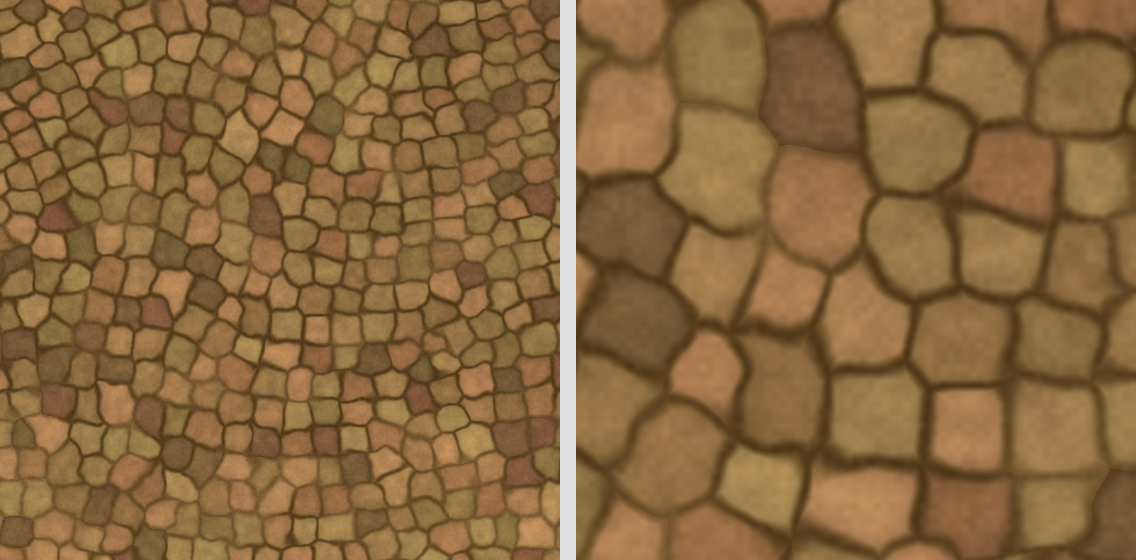
Left, the full canvas; right, a detail of the centre.
This texture is drawn by a Shadertoy shader. Its source:

```glsl
const float STONES = 18.5;          // stones across the canvas
const vec2  JITTER = vec2(0.55, 0.42);
const float STONE_TURN = 0.55;      // random rotation range, radians
const float SIZE_SPREAD = 0.32;
const float ARC_HEIGHT = 0.085;
const float ARC_FREQ = 6.9;
const float JOINT_WIDTH = 0.23;     // in stone units
const float DARK_SHARE = 0.13;
const float GRAIN = 0.045;
const vec3 TAN    = vec3(0.685, 0.530, 0.330);
const vec3 BROWN  = vec3(0.515, 0.385, 0.225);
const vec3 UMBER  = vec3(0.450, 0.325, 0.205);
const vec3 JOINT  = vec3(0.325, 0.230, 0.100);
const vec3 ROSY   = vec3(0.030, -0.014, 0.008);

float hash(vec2 p) {
    vec3 q = fract(vec3(p.xyx) * vec3(0.1031, 0.1030, 0.0973));
    q += dot(q, q.yzx + 33.33);
    return fract((q.x + q.y) * q.z);
}

vec2 hash2(vec2 p) {
    return vec2(hash(p + 17.3), hash(p + 71.9));
}

float noise(vec2 p) {
    vec2 i = floor(p), f = fract(p);
    f = f * f * (3.0 - 2.0 * f);
    return mix(mix(hash(i), hash(i + vec2(1, 0)), f.x),
               mix(hash(i + vec2(0, 1)), hash(i + vec2(1, 1)), f.x), f.y);
}

// Height of the curved courses; the trough drifts right towards the top
float courseHeight(vec2 p) {
    float trough = 0.48 + 0.3 * p.y;
    return -ARC_HEIGHT * mix(0.3, 1.0, p.y) * cos(ARC_FREQ * (p.x - trough));
}

mat2 rotation(float a) {
    return mat2(cos(a), -sin(a), sin(a), cos(a));
}

// Squarish cells: returns the joint distance, the stone id and local position
float paving(vec2 p, out vec2 stone, out vec2 local) {
    float step_ = 0.01;
    float slope = (courseHeight(p + vec2(step_, 0)) - courseHeight(p - vec2(step_, 0))) / (2.0 * step_);
    mat2 courseTurn = rotation(atan(slope));
    vec2 q = STONES * vec2(p.x, p.y - courseHeight(p)) + 40.0;
    float nearest = 9.0, second = 9.0;
    for (int j = -2; j <= 2; j++) {
        float row = floor(q.y) + float(j);
        float shift = hash(vec2(row, 5.0));
        for (int i = -2; i <= 2; i++) {
            vec2 id = vec2(floor(q.x + shift) + float(i), row);
            vec2 rnd = hash2(id);
            vec2 d = q - (id + 0.5 + JITTER * (rnd - 0.5) - vec2(shift, 0.0));
            d.y += slope * d.x;
            d = rotation(STONE_TURN * (hash(id + 3.7) - 0.5)) * (courseTurn * d);
            vec2 extent = 1.0 + SIZE_SPREAD * (hash2(id + 9.1) - 0.5);
            vec2 e = d * d / (extent * extent);
            float dist = pow(dot(e, e), 0.25);
            if (dist < nearest) {
                second = nearest;
                nearest = dist;
                stone = id;
                local = d;
            } else {
                second = min(second, dist);
            }
        }
    }
    return second - nearest;
}

vec3 stoneColor(vec2 id, vec2 local) {
    float tone = 0.2 + 0.75 * hash(id + 21.0);
    tone += 0.3 * dot(local, hash2(id + 33.0) - 0.5);
    vec3 color = mix(BROWN, TAN, tone);
    float dark = step(hash(id + 47.0), DARK_SHARE);
    color = mix(color, UMBER, 0.8 * dark);
    return color + ROSY * (2.0 * hash(id + 59.0) - 1.0);
}

void mainImage(out vec4 fragColor, in vec2 fragCoord) {
    vec2 p = fragCoord / iResolution.y;

    // Ragged stone outlines
    vec2 ragged = vec2(noise(p * 45.0), noise(p * 45.0 + 50.0)) - 0.5;
    vec2 id, local;
    float edge = paving(p + 0.008 * ragged, id, local);

    // Worn faces with soft rims
    vec3 color = stoneColor(id, local);
    color *= 0.94 + 0.08 * smoothstep(0.05, 0.5, edge);
    color *= 1.0 + 0.14 * (noise(p * 70.0) - 0.5);

    // Earth in the joints, partly filled in
    float fill = noise(p * 13.0 + 7.0);
    float width = JOINT_WIDTH * (0.75 + 0.5 * noise(p * 28.0 + 90.0));
    float joint = 1.0 - smoothstep(0.0, width, edge);
    joint *= mix(0.5, 1.0, smoothstep(0.15, 0.7, fill + 0.2 * (p.y - 0.5)));
    color = mix(color, JOINT, joint);

    // Broad stains, light falloff and fine grain
    color *= 1.0 + 0.12 * (noise(p * 5.0 + 3.0) - 0.5);
    color *= mix(1.03, 0.96, p.y);
    color += GRAIN * (noise(p * 230.0) - 0.5);
    fragColor = vec4(clamp(color, 0.0, 1.0), 1.0);
}
```
